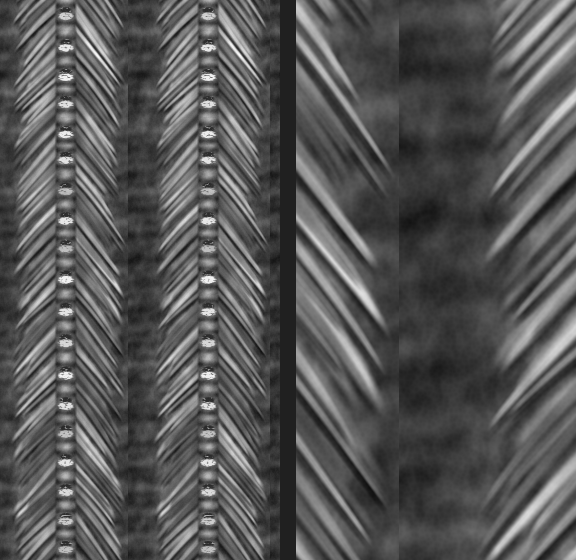
Left, the full canvas; right, a detail of the centre.
Give the GLSL for this pattern, as a WebGL 2 fragment shader.

```glsl
#version 300 es
precision highp float;

uniform vec2 u_resolution;
out vec4 outColor;

// Layout, in canvas widths
const float PERIOD = 0.509;
const float SPINE_X = 0.235;
const float SPINE_HALF = 0.034;
const float LEFT_EDGE = -0.288;
const float BEAD_FIRST = 0.055;
const float BEAD_STEP = 0.1059;
const vec2 BEAD_SIZE = vec2(0.028, 0.018);

// Strands
const int LAYERS = 3;
const float COARSE_STEP = 0.070;
const float FINE_STEP = 0.046;
const float STRAND_WIDTH = 0.0125;
const float LEFT_REACH = 0.160;
const float RIGHT_REACH = 0.175;
const float LEFT_SLOPE = 0.95;
const float RIGHT_SLOPE = 1.20;

// Grey tones
const float GUTTER = 0.25;
const float UNDERCOAT = 0.36;
const float STRAND_DARK = 0.40;
const float STRAND_LIGHT = 0.95;
const float SPINE_TONE = 0.46;
const float GLINT = 0.95;
const float CAP = 0.12;
const float BROAD_WEAR = 0.30;

float hash(vec2 p) {
  return fract(sin(dot(p, vec2(127.1, 311.7))) * 43758.547);
}

// Soft mottling from layered sines, about -1 to 1
float mottle(vec2 p) {
  float sum = 0.0, amp = 0.5;
  for (int i = 0; i < 4; i++) {
    sum += amp * sin(p.x + 1.7 * sin(p.y * 0.8)) * sin(p.y + 1.3 * sin(p.x * 0.7));
    p = mat2(1.5, 1.1, -1.1, 1.5) * p + 2.3;
    amp *= 0.62;
  }
  return sum;
}

// Distance to the nearest scattered cell point
float cells(vec2 p) {
  vec2 cell = floor(p);
  float nearest = 2.0;
  for (int j = -1; j <= 1; j++)
    for (int i = -1; i <= 1; i++) {
      vec2 c = cell + vec2(i, j);
      vec2 point = c + vec2(hash(c), hash(c + 19.3));
      nearest = min(nearest, distance(p, point));
    }
  return nearest;
}

float undercoat(vec2 p) {
  float away = smoothstep(0.11, 0.21, abs(p.x));
  float tone = mix(UNDERCOAT, GUTTER, away);
  tone += mix(0.16, 0.09, away) * mottle(p * vec2(42.0, 34.0));
  // Blurred crossbars between the columns
  float bars = sin(p.y * 59.0 + 1.5 * sin(p.y * 7.0)) + 0.5 * sin(p.y * 143.0 + p.x * 9.0);
  tone += 0.04 * away * bars;
  return tone - 0.05 * (1.0 - smoothstep(LEFT_EDGE, -0.21, p.x));
}

// Tapered strands sweeping down and out from the spine
float strands(float tone, vec2 p, float px) {
  float side = step(0.0, p.x);
  float d = max(abs(p.x) - SPINE_HALF * 0.9, 0.0);
  float reach = mix(LEFT_REACH, RIGHT_REACH, side);
  float slope = mix(LEFT_SLOPE, RIGHT_SLOPE, side) + 0.8 * d;
  float along = p.y - slope * d + 0.004 * sin(p.y * 17.0 + side * 2.0);
  for (int layer = 0; layer < LAYERS; layer++) {
    float depth = float(layer) / float(LAYERS - 1);
    float spacing = mix(COARSE_STEP, FINE_STEP, depth);
    float soft = mix(0.009, 0.002, depth) + px;
    float row = along / spacing + 0.37 * float(layer);
    for (int k = -1; k <= 1; k++) {
      float id = floor(row) + float(k);
      vec2 key = vec2(id, side * 7.0 + float(layer) * 13.0);
      float a = hash(key), b = hash(key + 41.7), c = hash(key + 83.1);
      float center = id + 0.5 + (a - 0.5) * 0.6 + (b - 0.5) * d * 5.0;
      float off = (row - center) * spacing * 0.67;
      float t = d / (reach * mix(0.65, 1.08, c));
      float w = STRAND_WIDTH * mix(0.35, 0.90, b) * sqrt(max(1.0 - t, 0.0));
      float tip = 1.0 - smoothstep(0.85, 1.0, t);
      float groove = 1.0 - smoothstep(w * 0.8, w * 1.6 + soft, abs(off - 0.007));
      float body = 1.0 - smoothstep(w * 0.25, w + soft, abs(off));
      // Dim near the root, brightest halfway out
      float sheen = mix(0.78, 1.0, smoothstep(0.0, 0.35, t)) - 0.15 * t;
      float shade = mix(STRAND_DARK, STRAND_LIGHT, a) * sheen;
      tone *= 1.0 - 0.36 * groove * tip;
      tone = mix(tone, shade, body * tip * mix(0.60, 0.90, c));
    }
  }
  return tone;
}

// Rounded stem carrying dark-capped shining beads
float spine(vec2 p, float px) {
  float y = p.y - 0.018 * sin(p.y * 3.1 + 2.6) * sin(p.y * 1.6);
  float row = (y - BEAD_FIRST) / BEAD_STEP;
  float id = floor(row + 0.5);
  float a = hash(vec2(id, 5.0)), b = hash(vec2(id, 23.0));
  vec2 q = vec2(p.x, (row - id) * BEAD_STEP + (a - 0.5) * 0.012);
  float across = p.x / SPINE_HALF;
  float tone = SPINE_TONE - 0.14 * across * across + 0.09 * mottle(p * 75.0);
  tone -= 0.17 * exp(-pow((abs(q.y) - 0.031) / 0.011, 2.0));
  float blob = length(vec2(q.x, abs(q.y) - 0.052) / vec2(0.020, 0.014));
  tone += 0.22 * exp(-blob * blob);
  // Bead: cap above, glint below, both broken by cells
  float grain = cells(p * vec2(75.0, 170.0));
  float cap = length((q + vec2(0.0, 0.014)) / (BEAD_SIZE * vec2(0.85, 0.70)));
  float capMask = 1.0 - smoothstep(0.60, 1.10 + px * 20.0, cap);
  tone = mix(tone, CAP + 0.6 * smoothstep(0.45, 0.9, grain), capMask * 0.8);
  float bead = length((q - vec2(0.0, 0.006)) / (BEAD_SIZE * vec2(1.0, 0.80)));
  float beadMask = 1.0 - smoothstep(0.70, 1.05 + px * 20.0, bead + 0.25 * (grain - 0.45));
  float shine = GLINT - 0.50 * smoothstep(0.45, 0.90, grain);
  return mix(tone, shine, beadMask * mix(0.55, 1.0, b));
}

void main() {
  float px = 1.0 / u_resolution.x;
  vec2 p = gl_FragCoord.xy * px;
  p.y = u_resolution.y * px - p.y;
  p.x = mod(p.x - SPINE_X - LEFT_EDGE, PERIOD) + LEFT_EDGE;

  float tone = strands(undercoat(p), p, px);
  tone *= 1.04 + BROAD_WEAR * mottle(p * vec2(17.0, 12.0) + 4.0);
  float stem = 1.0 - smoothstep(SPINE_HALF - 0.005, SPINE_HALF + 0.005 + px, abs(p.x));
  tone = mix(tone, spine(p, px), stem);
  tone += 0.03 * (cells(p * 170.0) - 0.5);
  outColor = vec4(vec3(clamp(tone, 0.0, 1.0)), 1.0);
}
```
